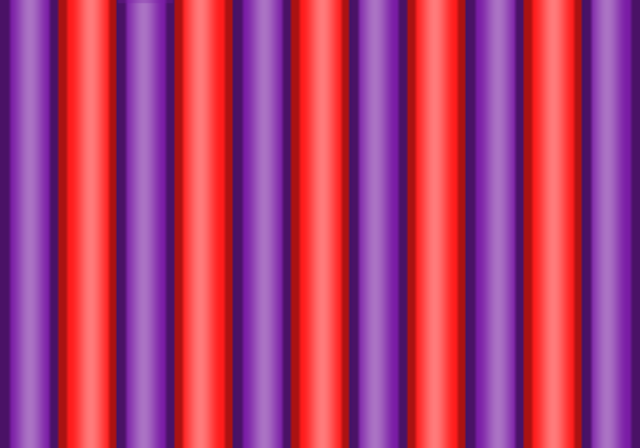
Reproduce this pattern procedurally as a WebGL 2 fragment shader.

```glsl
#version 300 es
precision highp float;

#define STRIPES 11.0
#define GLOW_REACH 0.36
#define PEAK_DRIFT 0.065
#define DRIFT_RATE 1.7
#define SHADE_SOFT 0.042
#define SEAM_SOFT 0.022
#define TOP_WASH 0.007

uniform vec2 u_resolution;
out vec4 outColor;

const vec3 PURPLE_DARK  = vec3(0.29, 0.07, 0.40);
const vec3 PURPLE_BODY  = vec3(0.48, 0.11, 0.65);
const vec3 PURPLE_LIGHT = vec3(0.67, 0.45, 0.77);
const vec3 RED_DARK     = vec3(0.67, 0.07, 0.07);
const vec3 RED_BODY     = vec3(1.00, 0.11, 0.11);
const vec3 RED_LIGHT    = vec3(1.00, 0.48, 0.48);
const vec3 INDIGO       = vec3(0.20, 0.08, 0.42);

// Each tube has its highlight a little left or right of centre
float peakOffset(float index) {
    return PEAK_DRIFT * cos(DRIFT_RATE * (index - 0.8)) - 0.01;
}

// Shaded tube: dark rims, saturated body, soft highlight
vec3 tube(float t, float index, float isRed) {
    float shift = peakOffset(index);
    float glow = smoothstep(0.0, 1.0, 1.0 - abs(t - 0.51 - shift) / GLOW_REACH);
    vec3 body = mix(mix(PURPLE_BODY, PURPLE_LIGHT, glow),
                    mix(RED_BODY, RED_LIGHT, glow), isRed);
    vec3 rim = mix(PURPLE_DARK, RED_DARK, isRed);

    float left = mix(0.172, 0.15, isRed) + 0.1 * shift;
    float right = mix(0.855, 0.87, isRed) + 0.1 * shift;
    float lit = smoothstep(left - SHADE_SOFT, left + SHADE_SOFT, t)
              * (1.0 - smoothstep(right - SHADE_SOFT, right + SHADE_SOFT, t));

    // Cool tint along the left rim of the purple tubes
    float cool = (1.0 - isRed) * (1.0 - smoothstep(0.0, 0.07, t));
    rim = mix(rim, INDIGO, 0.6 * cool * step(0.5, index));
    return mix(rim, body, lit);
}

void main() {
    vec2 uv = gl_FragCoord.xy / u_resolution;
    float x = uv.x * STRIPES;
    float index = floor(x);
    float t = fract(x);
    float isRed = mod(index, 2.0);
    vec3 color = tube(t, index, isRed);

    // Faint wash at the top of the third tube
    float pixelY = 1.0 / u_resolution.y;
    float wash = smoothstep(1.0 - TOP_WASH - pixelY, 1.0 - TOP_WASH + pixelY, uv.y);
    wash *= 1.0 - smoothstep(0.45, 0.5, abs(x - 2.5));
    color = mix(color, PURPLE_BODY, 0.3 * wash);

    // Smooth seam with the neighbouring tube, except at the canvas sides
    float neighbour = index + (t < 0.5 ? -1.0 : 1.0);
    float inside = step(0.0, neighbour) * step(neighbour, STRIPES - 1.0);
    float seamWidth = max(SEAM_SOFT, STRIPES / u_resolution.x);
    float seam = 0.5 - 0.5 * smoothstep(0.0, seamWidth, min(t, 1.0 - t));
    color = mix(color, mix(RED_DARK, PURPLE_DARK, isRed), seam * inside);

    outColor = vec4(color, 1.0);
}
```
